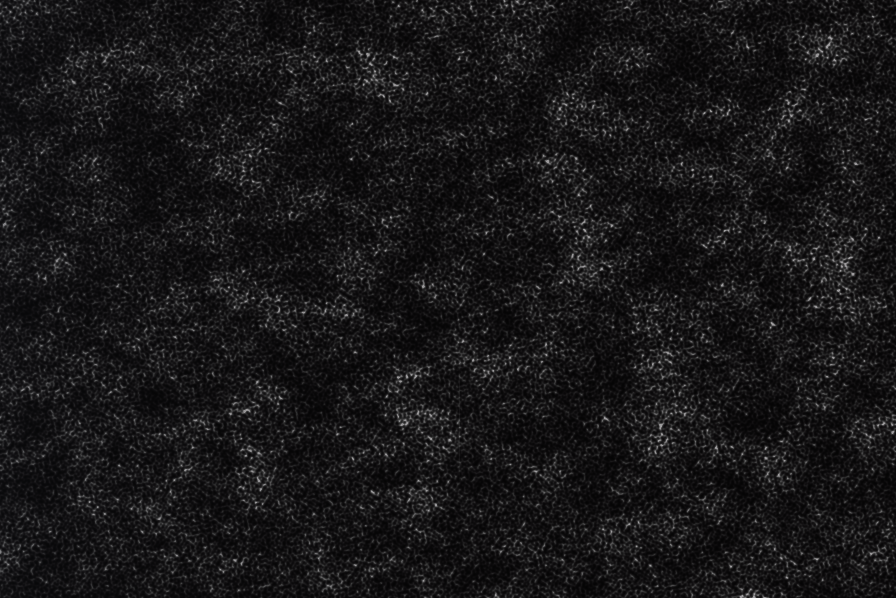
Write a Shadertoy shader that draws this texture.

```glsl
// Lengths are in canvas heights, frequencies in cycles per canvas height
const float FINE_GRAIN_FREQ   = 187.0;
const float COARSE_GRAIN_FREQ = 113.0;
const float CLUMP_FREQ        = 9.0;
const vec2  CLUMP_STRETCH     = vec2(0.78, 1.1);
const int   CLUMP_OCTAVES     = 3;

const float FINE_WEIGHT   = 0.72;
const float COARSE_WEIGHT = 0.43;
const float CLUMP_WEIGHT  = 0.50;
const float NOISE_TO_UNIT = 4.8;   // scales gradient noise to unit deviation

const float BLACK_LEVEL = 0.012;
const float GRAIN_LEVEL = 0.058;
const float GRAIN_GAMMA = 0.78;
const float MAX_LEVEL   = 0.62;

const vec3  SHADOW_TINT = vec3(1.06, 0.95, 1.04);
const vec3  FLECK_TINT  = vec3(1.00, 0.99, 1.00);
const vec3  HAZE_COLOR  = vec3(0.018, 0.021, 0.026);
const float HAZE_WIDTH  = 0.32;

const vec2  SCRATCH_BOTTOM = vec2(0.768, 0.18);
const float SCRATCH_LENGTH = 0.21;
const float SCRATCH_WIDTH  = 0.0016;
const float SCRATCH_LEVEL  = 0.055;

// Random unit gradient of a lattice point
vec2 latticeGradient(ivec2 cell) {
    uvec2 q = uvec2(cell);
    uint h = q.x * 747796405u + (q.y ^ 0x9E37u) * 277803737u;
    h = (h ^ (h >> 15)) * 747796405u;
    h = (h ^ (h >> 13)) * 277803737u;
    h ^= h >> 16;
    float angle = float(h & 0xFFFFu) / 65536.0 * 6.2832;
    return vec2(cos(angle), sin(angle));
}

float gradientNoise(vec2 p) {
    ivec2 cell = ivec2(floor(p));
    vec2 f = fract(p);
    vec2 w = f * f * f * (f * (f * 6.0 - 15.0) + 10.0);
    float a = dot(latticeGradient(cell), f);
    float b = dot(latticeGradient(cell + ivec2(1, 0)), f - vec2(1, 0));
    float c = dot(latticeGradient(cell + ivec2(0, 1)), f - vec2(0, 1));
    float d = dot(latticeGradient(cell + ivec2(1, 1)), f - vec2(1, 1));
    return NOISE_TO_UNIT * mix(mix(a, b, w.x), mix(c, d, w.x), w.y);
}

vec2 rotate(vec2 p, float angle) {
    float c = cos(angle), s = sin(angle);
    return vec2(c * p.x - s * p.y, s * p.x + c * p.y);
}

// Uneven density that gathers the grains into ragged clouds
float clumps(vec2 p) {
    float sum = 0.0, power = 0.0, amplitude = 1.0;
    p = p * CLUMP_STRETCH * CLUMP_FREQ + 31.7;
    for (int i = 0; i < CLUMP_OCTAVES; i++) {
        sum += amplitude * gradientNoise(p);
        power += amplitude * amplitude;
        amplitude *= 0.85;
        p = rotate(p, 0.35) * 2.1 + 17.3;
    }
    return sum / sqrt(power);
}

float scratch(vec2 p, float pixel) {
    float halfWidth = max(0.5 * SCRATCH_WIDTH, pixel);
    float across = 1.0 - smoothstep(0.0, halfWidth, abs(p.x - SCRATCH_BOTTOM.x));
    float t = (p.y - SCRATCH_BOTTOM.y) / SCRATCH_LENGTH;
    float along = smoothstep(0.0, 0.3, t) * (1.0 - smoothstep(0.8, 1.0, t));
    return across * along;
}

void mainImage(out vec4 fragColor, in vec2 fragCoord) {
    float pixel = 1.0 / iResolution.y;
    vec2 p = fragCoord * pixel;

    // Rotated layers keep the two grain lattices from lining up
    float fine = gradientNoise(rotate(p, 0.6) * FINE_GRAIN_FREQ + 5.3);
    float coarse = gradientNoise(rotate(p, -0.4) * COARSE_GRAIN_FREQ + 71.9);
    float grain = FINE_WEIGHT * fine + COARSE_WEIGHT * coarse
                + CLUMP_WEIGHT * clumps(p);

    // Exponential response: mostly black, with few bright flecks
    float level = BLACK_LEVEL + GRAIN_LEVEL * exp(GRAIN_GAMMA * grain);
    level = min(level, MAX_LEVEL);

    // Pale haze at the left edge, where flecks are also softer
    float haze = exp(-p.x / HAZE_WIDTH);
    level *= 1.0 - 0.2 * haze;
    level += SCRATCH_LEVEL * scratch(p, pixel);

    vec3 color = level * mix(SHADOW_TINT, FLECK_TINT, smoothstep(0.03, 0.15, level));
    color += HAZE_COLOR * haze;
    fragColor = vec4(color, 1.0);
}
```
